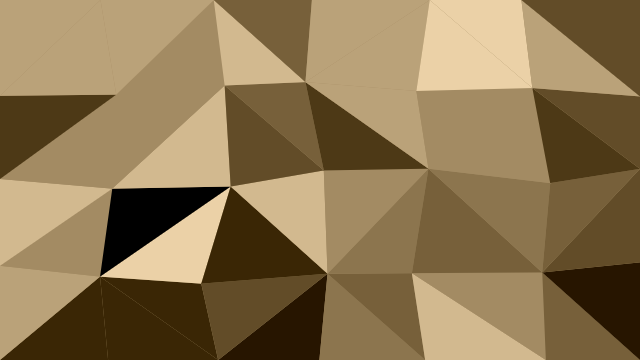
A Shadertoy shader for this background:

```glsl
// Low-poly mosaic of flat sepia facets: a jittered grid whose border points
// stay on the canvas edge. Each cell is cut along a random diagonal, and a
// shuffle deals a fixed stock of tones to all the triangles.

const ivec2 GRID = ivec2(6, 4);               // cells across and up
const int FACETS = 48;                        // two per cell
const vec2 JITTER = vec2(0.17, 0.16);         // point offset, in cells
const uint POINT_SEED = 11u;
const uint SPLIT_SEED = 905u;
const uint TONE_SEED = 4021u;

// Tone ramp, dark to light, and how many facets get each tone
const int TONES = 11;
const int FACETS_PER_TONE[TONES] = int[TONES](1, 2, 4, 3, 5, 6, 3, 8, 8, 5, 3);
const float MID_TONE = 7.0;
const vec3 MID_COLOR = vec3(0.639, 0.545, 0.388);
const vec3 TONE_STEP = vec3(0.090, 0.087, 0.083);
const vec3 TONE_CURVE = vec3(0.0015, 0.0016, 0.0018);

uint hash(uint n) {
    n = n * 747796405u + 2891336453u;
    n = ((n >> ((n >> 28u) + 4u)) ^ n) * 277803737u;
    return (n >> 22u) ^ n;
}

float hash01(uint n) {
    return float(hash(n) & 0xffffu) / 65535.0;
}

// Jittered grid point in units of canvas height
vec2 gridPoint(ivec2 id, float aspect) {
    uint n = POINT_SEED + uint(id.y * (GRID.x + 1) + id.x) * 2u;
    vec2 offset = (vec2(hash01(n), hash01(n + 1u)) * 2.0 - 1.0) * JITTER;
    if (id.x == 0 || id.x == GRID.x) offset.x = 0.0;
    if (id.y == 0 || id.y == GRID.y) offset.y = 0.0;
    return (vec2(id) + offset) / vec2(GRID) * vec2(aspect, 1.0);
}

// Signed distance to a line, positive on its left
float leftOf(vec2 p, vec2 a, vec2 b) {
    vec2 e = normalize(b - a), v = p - a;
    return e.x * v.y - e.y * v.x;
}

// Antialiased counterclockwise triangle
float coverage(vec2 p, vec2 a, vec2 b, vec2 c, float pixel) {
    float d = min(leftOf(p, a, b), min(leftOf(p, b, c), leftOf(p, c, a)));
    return clamp(0.5 + d / pixel, 0.0, 1.0);
}

vec3 toneColor(int tone) {
    if (tone == 0) return vec3(0.0);
    float k = float(tone) - MID_TONE;
    return clamp(MID_COLOR + TONE_STEP * k + TONE_CURVE * k * k, 0.0, 1.0);
}

// Rank the facet by its hash, then find the tone that owns this rank
vec3 facetColor(int facet) {
    uint own = hash(TONE_SEED + uint(facet));
    int rank = 0;
    for (int i = 0; i < FACETS; i++)
        if (hash(TONE_SEED + uint(i)) < own) rank++;
    int tone = 0;
    while (tone < TONES - 1 && rank >= FACETS_PER_TONE[tone]) {
        rank -= FACETS_PER_TONE[tone];
        tone++;
    }
    return toneColor(tone);
}

void mainImage(out vec4 fragColor, in vec2 fragCoord) {
    float aspect = iResolution.x / iResolution.y;
    float pixel = 1.0 / iResolution.y;
    vec2 p = fragCoord * pixel;
    ivec2 home = ivec2(floor(fragCoord / iResolution.xy * vec2(GRID)));

    // The backdrop shows faintly through the seams
    vec3 color = MID_COLOR;
    for (int y = -1; y <= 1; y++)
    for (int x = -1; x <= 1; x++) {
        ivec2 id = home + ivec2(x, y);
        if (any(lessThan(id, ivec2(0))) || any(greaterThanEqual(id, GRID))) continue;
        int cell = id.y * GRID.x + id.x;

        // Cell corners, counterclockwise from the lower left
        vec2 a = gridPoint(id, aspect);
        vec2 b = gridPoint(id + ivec2(1, 0), aspect);
        vec2 c = gridPoint(id + ivec2(1, 1), aspect);
        vec2 d = gridPoint(id + ivec2(0, 1), aspect);

        // Cut along a-c or b-d
        bool rising = hash01(SPLIT_SEED + uint(cell)) < 0.54;
        float lower = coverage(p, a, b, rising ? c : d, pixel);
        float upper = coverage(p, rising ? a : b, c, d, pixel);

        if (lower > 0.0) color = mix(color, facetColor(cell * 2), lower);
        if (upper > 0.0) color = mix(color, facetColor(cell * 2 + 1), upper);
    }
    fragColor = vec4(color, 1.0);
}
```
